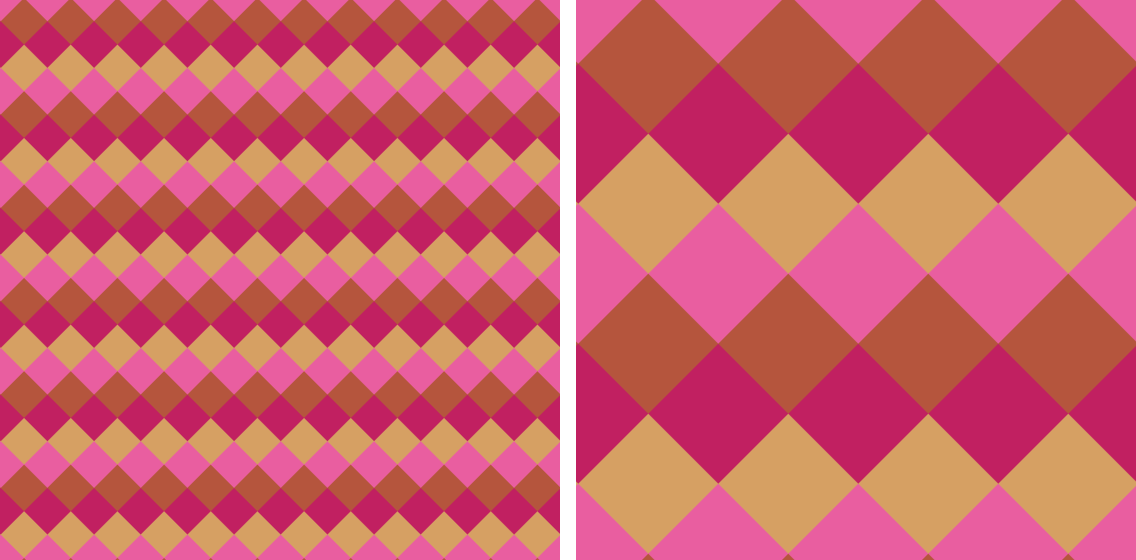
Left: the whole. Right: its middle third, enlarged.
This pattern is drawn by a WebGL 2 fragment shader. Its source:

```glsl
#version 300 es
precision highp float;
// Seamless rows of touching diamonds cycling through four warm colours.

uniform vec2 u_resolution;
out vec4 fragColor;

const float DIAMONDS_ACROSS = 12.0;        // two rows per unit give six colour cycles down
const vec2 GRID_SHIFT = vec2(0.016, 0.045); // in diamond widths

const vec3 PINK = vec3(0.914, 0.370, 0.627);
const vec3 TAN = vec3(0.839, 0.627, 0.388);
const vec3 MAGENTA = vec3(0.757, 0.125, 0.380);
const vec3 RUST = vec3(0.710, 0.333, 0.239);

// Colour of a diamond row, counted upwards.
vec3 rowColor(float row) {
    float k = mod(row, 4.0);
    vec3 lower = k < 0.5 ? PINK : TAN;
    vec3 upper = k < 2.5 ? MAGENTA : RUST;
    return k < 1.5 ? lower : upper;
}

// Blend the four diamonds around a lattice crossing, with soft edges.
vec3 diamondRows(vec2 p, float edge) {
    vec2 diagonal = vec2(p.y + p.x, p.y - p.x);
    vec2 cell = floor(diagonal);
    vec2 blend = clamp((fract(diagonal) - 0.5) / edge + 0.5, 0.0, 1.0);
    float row = cell.x + cell.y;
    vec3 below = rowColor(row);
    vec3 beside = rowColor(row + 1.0);
    vec3 above = rowColor(row + 2.0);
    return mix(mix(below, beside, blend.x), mix(beside, above, blend.x), blend.y);
}

void main() {
    vec2 uv = gl_FragCoord.xy / u_resolution;
    float pixel = DIAMONDS_ACROSS / min(u_resolution.x, u_resolution.y);
    vec2 p = uv * DIAMONDS_ACROSS - GRID_SHIFT;
    fragColor = vec4(diamondRows(p, 1.5 * pixel), 1.0);
}
```
